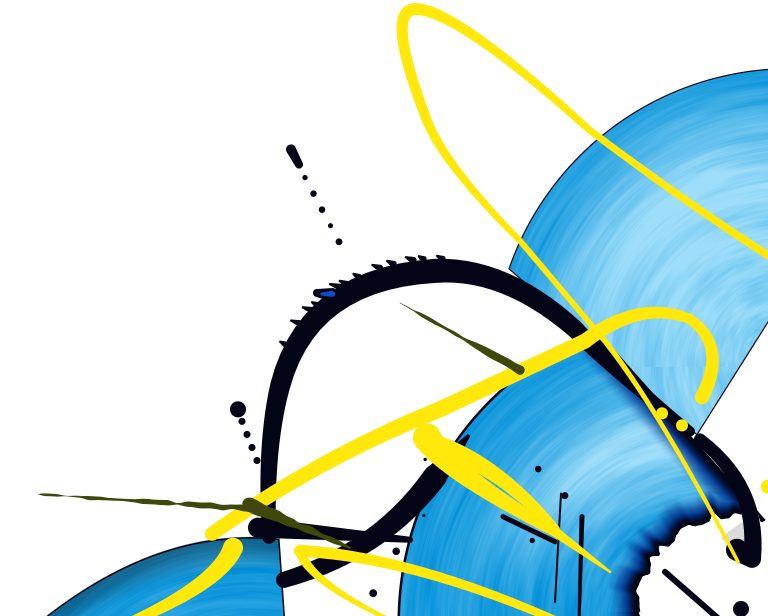
A Shadertoy shader for this background:

```glsl
// Abstract poured paint: sweeping blue bands, a black arch and yellow ribbons on white.

const vec3 NAVY = vec3(0.01, 0.02, 0.09);
const vec3 YELLOW = vec3(1.0, 0.91, 0.04);
const vec3 OLIVE = vec3(0.25, 0.28, 0.04);
const vec3 DEEP = vec3(0.02, 0.57, 0.85);
const vec3 PALE = vec3(0.62, 0.87, 0.98);
const float FAR = 99.0;

vec2 p;             // position in canvas units, y down
vec3 col;           // colour so far
vec3 pen;           // pen position and half-width
float shape = FAR;  // distance to the strokes gathered so far

float hash(vec2 q) {
    return fract(sin(dot(q, vec2(127.1, 311.7))) * 43758.5);
}

float noise(vec2 q) {
    vec2 i = floor(q), f = fract(q), e = vec2(0, 1);
    f = f * f * (3.0 - 2.0 * f);
    return mix(mix(hash(i), hash(i + e.yx), f.x), mix(hash(i + e), hash(i + e.yy), f.x), f.y);
}

void paint(vec3 ink, float d) {
    col = mix(col, ink, clamp(0.5 - d * iResolution.y / 6.14, 0.0, 1.0));
}

// Paints the gathered strokes and starts a new set
void paintStrokes(vec3 ink) {
    paint(ink, shape);
    shape = FAR;
}

void dab(float x, float y, float r) {
    shape = min(shape, length(p - vec2(x, y)) - r);
}

void moveTo(float x, float y, float w) { pen = vec3(x, y, w); }

// Straight stroke that tapers to half-width w
void lineTo(float x, float y, float w) {
    vec2 q = p - pen.xy, d = vec2(x, y) - pen.xy;
    float t = clamp(dot(q, d) / dot(d, d), 0.0, 1.0);
    shape = min(shape, length(q - d * t) - mix(pen.z, w, t));
    moveTo(x, y, w);
}

// Tapered quadratic stroke, built from short lines
void curveTo(float bx, float by, float cx, float cy, float w) {
    vec3 a = pen, c = vec3(cx, cy, w), b = vec3(bx, by, mix(a.z, w, 0.5));
    for (float i = 1.0; i <= 14.0; i++) {
        float t = i / 14.0;
        vec3 next = mix(mix(a, b, t), mix(b, c, t), t);
        lineTo(next.x, next.y, next.z);
    }
}

// Brush streaks that follow circles around a centre
float streaks(vec2 q) {
    float sum = 0.0, weight = 0.5;
    vec2 f = vec2(length(q) * 12.0, atan(q.y, q.x) * 3.0);
    for (int i = 0; i < 3; i++) {
        sum += weight * noise(f);
        f *= vec2(2.9, 1.7);
        weight *= 0.6;
    }
    return sum;
}

void blueBands() {
    // Upper band
    vec2 q = p - vec2(7.9, 3.66), glow = p - vec2(6.7, 2.1);
    float rim = length(q) - 2.97;
    float d = max(rim, dot(p - vec2(5.1, 2.68), vec2(-0.66, 0.75)));
    d = max(d, dot(p - vec2(6.97, 4.32), vec2(0.845, 0.535)));
    float tone = 0.65 * smoothstep(0.0, 1.0, -rim) + streaks(q) * 0.5 - 0.1 + 0.2 * exp(-dot(glow, glow));
    paint(NAVY, d - 0.012);
    paint(mix(DEEP, PALE, clamp(tone, 0.0, 1.0)), d);

    // Lower band with a ragged inner rim
    q = p - vec2(7.1, 6.2);
    vec2 k = p - vec2(7.35, 6.1);
    rim = length(q) - 3.1;
    float inner = 0.95 + 0.09 * noise(vec2(atan(k.y, k.x) * 14.0, 3.0)) - length(k);
    inner = max(inner, dot(p - vec2(5.9, 3.25), vec2(0.746, -0.665)));
    d = max(rim, inner);
    float ridge = (rim + 1.25) / 0.6;
    tone = 0.8 * exp(-ridge * ridge) * smoothstep(6.2, 4.5, p.y) + streaks(q) * 0.55 - 0.15;
    vec3 blue = mix(DEEP, PALE, clamp(tone, 0.0, 1.0));
    blue = mix(blue, vec3(0.0, 0.2, 0.55), smoothstep(-0.3, -0.05, inner));
    paint(NAVY, d - 0.025);
    paint(mix(blue, NAVY, smoothstep(-0.12, 0.0, inner)), d);

    // Lower left wedge
    rim = (5.37 + 0.19 * (2.5 - p.x) * (2.5 - p.x) - p.y) * 0.85;
    d = max(rim, p.x - 2.78 - 0.07 * (p.y - 5.36));
    blue = mix(DEEP, PALE, streaks(p - vec2(2.5, 8.0)) * 0.5 - 0.1);
    paint(NAVY, d - 0.015);
    paint(blue * (0.65 + 0.35 * smoothstep(0.0, 0.3, -rim)), d);
}

void blackPaint() {
    // Pale gap beside the right hook
    moveTo(7.25, 5.36, 0.03); lineTo(7.45, 5.3, 0.1);
    paintStrokes(vec3(0.86));
    // Arch and hook
    moveTo(2.69, 5.35, 0.07); curveTo(2.65, 4.45, 2.8, 3.85, 0.1);
    curveTo(3.08, 2.78, 4.35, 2.7, 0.12); curveTo(5.05, 2.66, 5.75, 3.28, 0.09);
    curveTo(6.2, 3.75, 6.9, 4.3, 0.05);
    moveTo(7.0, 4.38, 0.06); curveTo(7.6, 4.85, 7.52, 5.57, 0.09); lineTo(7.37, 5.48, 0.11);
    // Cross bars
    moveTo(2.84, 5.78, 0.08); curveTo(3.8, 5.5, 4.35, 4.75, 0.12); lineTo(4.68, 4.35, 0.02);
    moveTo(2.58, 5.26, 0.1); lineTo(4.1, 5.38, 0.03);
    moveTo(6.65, 5.7, 0.03); lineTo(7.2, 6.18, pen.z);
    // Drips and spatter
    moveTo(5.82, 5.15, 0.025); lineTo(5.79, 6.2, 0.015);
    moveTo(5.61, 4.92, 0.01); lineTo(5.55, 6.0, pen.z);
    moveTo(5.03, 5.15, 0.025); lineTo(5.55, 5.4, pen.z);
    moveTo(2.91, 1.49, 0.05); lineTo(2.99, 1.64, 0.04);
    dab(2.38, 4.08, 0.08);
    dab(7.41, 6.07, 0.08);
    for (float i = 0.0; i < 12.0; i++) {
        float h = hash(vec2(i, 4.0)), a = mix(-2.65, -1.45, (i + h) / 12.0);
        if (i < 5.0) dab(3.05 + i * 0.085, 1.77 + i * 0.16, 0.022 + 0.012 * h);
        if (i < 4.0) dab(2.42 + i * 0.05, 4.2 + i * 0.13, 0.035);
        dab(3.5 + 2.2 * h, 4.5 + 1.6 * hash(vec2(i, 9.0)), 0.015 + 0.025 * fract(h * 9.0));
        // Barbs on the outer side of the arch
        moveTo(4.35 + 1.72 * cos(a), 4.3 + 1.72 * sin(a), 0.035);
        lineTo(pen.x - 0.07 * (0.5 + h), pen.y - 0.03, 0.012);
    }
    moveTo(3.17, 2.92, 0.04); lineTo(3.32, 2.94, 0.07);
    paintStrokes(NAVY);
    // Blue glint
    moveTo(3.22, 2.93, 0.015); lineTo(3.32, pen.y, 0.03);
    paintStrokes(vec3(0.05, 0.3, 0.8));
}

void yellowPaint() {
    // Tall loop
    moveTo(7.72, 2.57, 0.04); curveTo(6.9, 2.05, 5.9, 1.3, 0.035);
    curveTo(4.55, 0.08, 4.15, 0.09, 0.06); curveTo(3.85, 0.1, 4.25, 1.15, 0.05);
    curveTo(4.4, 1.6, 5.2, 2.4, 0.03); lineTo(6.05, 3.4, 0.028);
    curveTo(6.6, 4.1, 7.38, 5.6, 0.018);
    // Long diagonal ending in a hook
    moveTo(2.12, 5.32, 0.07); curveTo(3.2, 4.56, 4.4, 4.08, 0.08);
    lineTo(5.85, 3.4, 0.075); curveTo(6.4, 2.98, 6.9, 3.18, 0.05); curveTo(7.28, 3.45, 7.02, 3.96, 0.07);
    // Forked splash
    moveTo(4.4, 4.45, 0.1); curveTo(5.0, 4.65, 5.55, 5.28, 0.05);
    moveTo(4.27, 4.36, 0.14); curveTo(4.5, 4.72, 5.55, 5.3, 0.05); lineTo(6.1, 5.7, 0.012);
    // Bottom ribbons and beads
    moveTo(3.0, 5.49, 0.06); curveTo(4.1, 5.55, 5.55, 6.18, 0.04);
    moveTo(3.0, 5.5, 0.05); curveTo(3.1, 5.8, 3.9, 6.18, 0.02);
    moveTo(2.33, 5.46, 0.1); curveTo(2.2, 5.8, 1.35, 6.18, 0.05);
    for (float i = 0.0; i < 2.0; i++) dab(6.62 + 0.2 * i, 4.12 + 0.12 * i, 0.06);
    dab(7.68, 4.85, 0.07);
    paintStrokes(YELLOW);
    // Thin broken olive threads
    moveTo(0.3, 4.92, 0.008); lineTo(2.5, 5.07, 0.03);
    moveTo(4.0, 3.02, 0.004); lineTo(5.2, 3.69, 0.04);
    moveTo(2.5, 5.03, 0.07); lineTo(3.5, 5.46, 0.01);
    shape += 0.03 * noise(p * 9.0) - 0.012;
    paintStrokes(OLIVE);
}

void mainImage(out vec4 fragColor, in vec2 fragCoord) {
    vec2 uv = fragCoord / iResolution.xy;
    p = vec2(7.68 * uv.x, 6.14 - 6.14 * uv.y);
    col = vec3(1);
    blueBands();
    blackPaint();
    yellowPaint();
    fragColor = vec4(col, 1);
}
```
